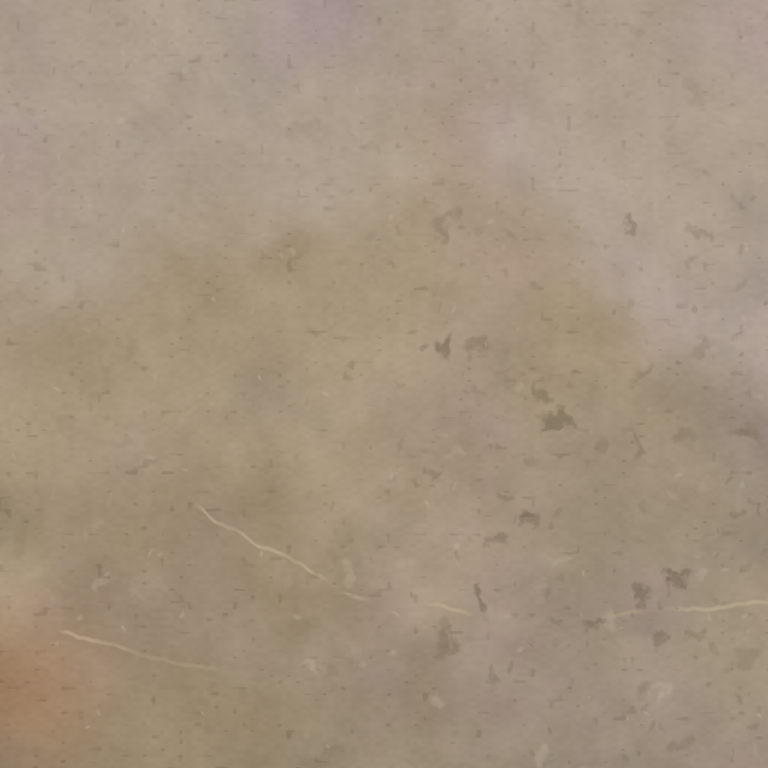
A Shadertoy shader for this texture:

```glsl
// Weathered plaster: cool grey-pink wash above warm ochre, sinking into olive and grey.
// Layered value noise tints the wall; scattered ellipses make stains and chips,
// and thin wandering curves make the pale cracks.

float hash(vec2 p) {
    return fract(sin(dot(p, vec2(127.1, 311.7))) * 43758.5453);
}

float noise(vec2 p) {
    vec2 i = floor(p), f = fract(p);
    f = f * f * (3.0 - 2.0 * f);
    return mix(mix(hash(i), hash(i + vec2(1, 0)), f.x),
               mix(hash(i + vec2(0, 1)), hash(i + vec2(1, 1)), f.x), f.y);
}

// Fractal noise, centred on zero
float fbm(vec2 p) {
    float sum = 0.0, amp = 0.5;
    for (int i = 0; i < 5; i++) {
        sum += amp * (noise(p) - 0.5);
        p = mat2(1.6, 1.2, -1.2, 1.6) * p + 7.3;
        amp *= 0.5;
    }
    return sum;
}

// Soft, ragged ellipses scattered one per cell; density is the share of filled cells
float spots(vec2 p, float cells, float density, float seed) {
    vec2 q = p * cells + 0.9 * vec2(fbm(p * 38.0 + seed), fbm(p * 38.0 - seed));
    vec2 home = floor(q);
    float mask = 0.0;
    for (int y = -1; y <= 1; y++) {
        for (int x = -1; x <= 1; x++) {
            vec2 cell = home + vec2(x, y);
            vec2 id = cell + seed;
            vec2 d = q - cell - 0.2 - 0.6 * vec2(hash(id), hash(id + 31.7));
            float a = 3.14 * hash(id + 5.1);
            d = mat2(cos(a), -sin(a), sin(a), cos(a)) * d;
            float size = mix(0.16, 0.4, hash(id + 12.4));
            float r = length(d * vec2(1.0, 1.7)) / size;
            float present = step(hash(id + 47.9), density);
            float strength = mix(0.35, 1.0, hash(id + 23.6));
            mask = max(mask, present * strength * (1.0 - smoothstep(0.35, 1.1, r)));
        }
    }
    return mask;
}

// Thin line from a to b, jittered vertically and fading in and out
float crack(vec2 p, vec2 a, vec2 b) {
    float t = (p.x - a.x) / (b.x - a.x);
    float wander = 0.035 * fbm(vec2(p.x * 14.0, a.y * 90.0));
    float dist = abs(p.y - mix(a.y, b.y, t) - wander);
    float ends = smoothstep(0.0, 0.08, t) * (1.0 - smoothstep(0.9, 1.0, t));
    float fade = smoothstep(0.15, 0.65, noise(p * 24.0 + a * 50.0));
    return ends * fade * (1.0 - smoothstep(0.0008, 0.0042, dist));
}

void mainImage(out vec4 fragColor, in vec2 fragCoord) {
    vec2 uv = fragCoord / iResolution.xy;
    float broad = fbm(uv * 3.5 + 2.0);
    float cloudy = fbm(uv * 9.0 + 11.0);
    float mottle = fbm(uv * 26.0 + 4.0);

    // Broad washes: cool top and right edge, ochre middle, dull base
    float edge = 0.64 + 0.13 * exp(-pow((uv.x - 0.58) / 0.14, 2.0))
               - 0.3 * smoothstep(0.7, 1.0, uv.x);
    float cool = smoothstep(-0.09, 0.12, uv.y - edge + 0.3 * broad + 0.15 * cloudy);
    float low = 1.0 - smoothstep(0.08, 0.46, uv.y + 0.5 * broad + 0.3 * cloudy);
    vec3 ochre = vec3(0.648, 0.580, 0.480);
    vec3 greyPink = vec3(0.677, 0.618, 0.555);
    vec3 base = mix(vec3(0.588, 0.525, 0.425), vec3(0.605, 0.550, 0.480),
                    smoothstep(0.3, 0.75, uv.x + 0.4 * cloudy));
    vec3 color = mix(mix(ochre, greyPink, cool), base, 0.85 * low);

    // Drifting lightness, pink and grey tints
    color += 0.07 * cloudy + 0.045 * mottle;
    color += vec3(0.012, 0.0, 0.03) * smoothstep(-0.05, 0.25, fbm(uv * 5.0 + 23.0));
    color -= vec3(0.035, 0.03, 0.015) * smoothstep(0.05, 0.3, fbm(uv * 6.0 + 37.0));
    float rust = exp(-dot((uv - vec2(0.03, 0.1)) * 10.0, (uv - vec2(0.03, 0.1)) * 10.0));
    color += vec3(0.03, -0.03, -0.04) * rust;

    // Dark stains, gathered to the right and the base
    float worn = smoothstep(0.3, 0.75, uv.x + 0.4 * cloudy)
               * (1.0 - smoothstep(0.6, 0.85, uv.y));
    float stain = spots(uv, 15.0, 0.28, 3.0) * mix(0.12, 0.6, worn);
    stain = max(stain, spots(uv, 34.0, 0.2, 19.0) * mix(0.08, 0.35, worn));
    color = mix(color, vec3(0.46, 0.405, 0.33), stain);

    // Pale scuffs and small chips
    float scuffed = 1.0 - smoothstep(0.2, 0.5, uv.y);
    float scuff = spots(uv, 18.0, 0.22, 61.0) * mix(0.12, 0.4, scuffed);
    float chip = spots(uv, 48.0, 0.06, 83.0) * 0.45;
    color = mix(color, vec3(0.735, 0.680, 0.600), max(scuff, chip));

    // Pale cracks across the base
    float line = crack(uv, vec2(0.25, 0.34), vec2(0.48, 0.215));
    line = max(line, crack(uv, vec2(0.44, 0.222), vec2(0.66, 0.200)));
    line = max(line, crack(uv, vec2(0.79, 0.205), vec2(1.05, 0.218)));
    line = max(line, crack(uv, vec2(0.07, 0.175), vec2(0.32, 0.120)));
    color = mix(color, vec3(0.735, 0.670, 0.560), 0.65 * line);

    // Soft fine grain, slightly stretched sideways
    color += 0.022 * (noise(uv * vec2(130.0, 190.0)) - 0.5);
    color -= 0.05 * smoothstep(0.82, 1.0, noise(uv * vec2(85.0, 125.0) + 9.0));

    fragColor = vec4(color, 1.0);
}
```
